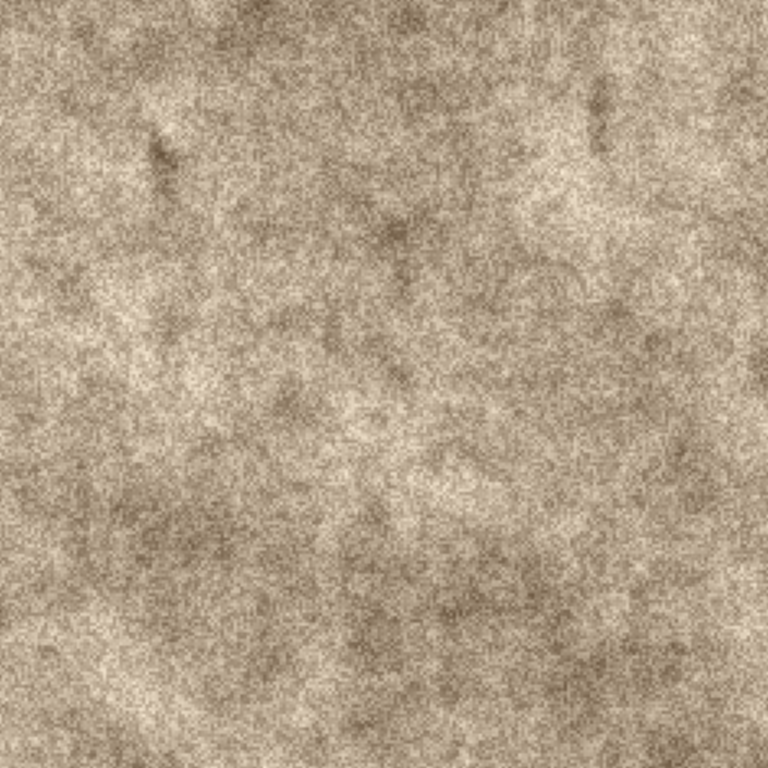
Reproduce this texture procedurally as a Shadertoy shader.

```glsl
// Aged, stained parchment: soft cloudy blotches in several octaves, a faint
// horizontal and vertical weave, scattered round stains, a few dark creases,
// and a fine grain over everything.

const vec3  PAPER        = vec3(0.682, 0.612, 0.522);
const vec3  TONE_TINT    = vec3(0.98, 1.02, 1.02);
const float CLOUD_SCALE  = 4.0;     // cells across the canvas, first octave
const float CLOUD_AMOUNT = 0.060;
const float CLOUD_DECAY  = 0.92;
const int   CLOUD_LAYERS = 5;
const float WEAVE_SCALE  = 64.0;
const float WEAVE_AMOUNT = 0.022;
const float GRAIN_SCALE  = 235.0;
const float GRAIN_AMOUNT = 0.108;
const float MOTTLE_SCALE = 125.0;
const float MOTTLE_AMOUNT = 0.050;
const float STAIN_CELLS  = 9.0;
const float STAIN_AMOUNT = 0.085;
const float CREASE_CELLS = 3.0;
const float CREASE_CHANCE = 0.38;
const float CREASE_AMOUNT = 0.17;

float hash(vec2 p) {
    vec3 q = fract(vec3(p.xyx) * 0.1031);
    q += dot(q, q.yzx + 33.33);
    return fract((q.x + q.y) * q.z);
}

vec2 hash2(vec2 p) {
    return vec2(hash(p + 17.3), hash(p + 91.7));
}

// Smooth value noise in -1..1
float noise(vec2 p) {
    vec2 cell = floor(p), f = fract(p);
    f = f * f * (3.0 - 2.0 * f);
    float low  = mix(hash(cell), hash(cell + vec2(1, 0)), f.x);
    float high = mix(hash(cell + vec2(0, 1)), hash(cell + vec2(1, 1)), f.x);
    return 2.0 * mix(low, high, f.y) - 1.0;
}

// Blotches: each octave is turned to hide the lattice
float clouds(vec2 p) {
    const mat2 turn = mat2(0.8, 0.6, -0.6, 0.8);
    float sum = 0.0, amount = CLOUD_AMOUNT;
    p = p * CLOUD_SCALE + 40.0;
    for (int i = 0; i < CLOUD_LAYERS; i++) {
        sum += amount * noise(p);
        p = turn * p * 2.03 + 53.7;
        amount *= CLOUD_DECAY;
    }
    return sum;
}

// Faint threads along both axes
float weave(vec2 p) {
    float across = noise(vec2(p.x * 4.0, p.y * WEAVE_SCALE) + 210.0);
    float along  = noise(vec2(p.x * WEAVE_SCALE, p.y * 4.0) + 330.0);
    return WEAVE_AMOUNT * (across + along);
}

// Soft roundish spots of mixed size
float stains(vec2 p) {
    vec2 q = p * STAIN_CELLS, home = floor(q);
    float dark = 0.0;
    for (int y = -1; y <= 1; y++)
    for (int x = -1; x <= 1; x++) {
        vec2 cell = home + vec2(x, y) + 60.0;
        vec2 center = cell - 60.0 + hash2(cell);
        float size = hash(cell + 5.1);
        float radius = mix(0.09, 0.34, size * size);
        float strength = smoothstep(0.35, 1.0, hash(cell + 8.9));
        float d = length(q - center) / radius;
        dark = max(dark, strength * (1.0 - smoothstep(0.45, 1.3, d)));
    }
    return STAIN_AMOUNT * dark;
}

// Short, steep, wandering dark strokes
float creases(vec2 p) {
    vec2 q = p * CREASE_CELLS, home = floor(q);
    float dark = 0.0;
    for (int y = -1; y <= 1; y++)
    for (int x = -1; x <= 1; x++) {
        vec2 cell = home + vec2(x, y) + 120.0;
        vec2 d = q - (cell - 120.0 + 0.2 + 0.6 * hash2(cell));
        float angle = mix(1.2, 2.6, hash(cell + 3.7));
        vec2 dir = vec2(cos(angle), sin(angle));
        float halfLength = mix(0.06, 0.20, hash(cell + 6.2));
        float t = clamp(dot(d, dir), -halfLength, halfLength);
        float fade = 1.0 - 0.6 * abs(t) / halfLength;
        float dist = length(d - dir * t);
        float present = step(hash(cell + 2.4), CREASE_CHANCE);
        dark = max(dark, present * fade * exp(-dist * dist / 0.0016));
    }
    return CREASE_AMOUNT * dark;
}

void mainImage(out vec4 fragColor, in vec2 fragCoord) {
    vec2 p = fragCoord / iResolution.y;

    // Ragged outlines for stains and creases
    vec2 warp = vec2(noise(p * 22.0 + 70.0), noise(p * 22.0 + 150.0)) * 0.011
              + vec2(noise(p * 60.0 + 30.0), noise(p * 60.0 + 190.0)) * 0.005;

    float tone = clouds(p) + weave(p);
    tone -= stains(p + warp) + creases(p + warp);
    tone += MOTTLE_AMOUNT * noise(p * MOTTLE_SCALE + 11.0);
    tone += GRAIN_AMOUNT * noise(p * GRAIN_SCALE + 500.0);

    fragColor = vec4(clamp(PAPER + TONE_TINT * tone, 0.0, 1.0), 1.0);
}
```
